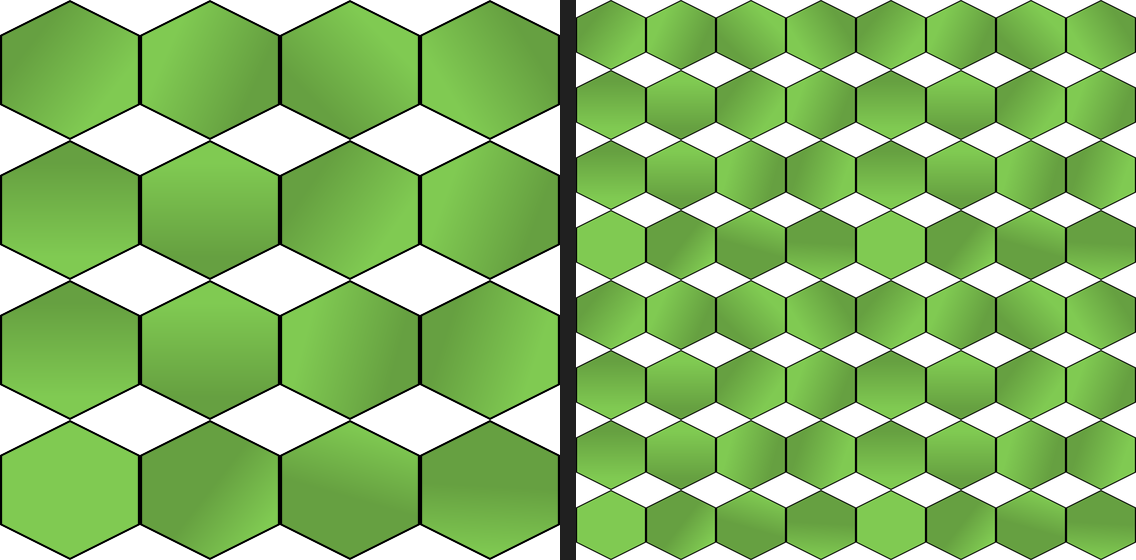
Left: one tile. Right: repeated 2 by 2.
Write a WebGL 2 fragment shader that draws this pattern.

```glsl
#version 300 es
precision highp float;
// Four by four grid of outlined green hexagons with varied gradients and white diamond gaps.

uniform vec2 u_resolution;
out vec4 outColor;

const float REPEATS = 4.0;
const float LINE_WIDTH = 1.0 / 64.0;   // in cell units
const vec3 DARK_GREEN = vec3(0.400, 0.628, 0.253);
const vec3 LIGHT_GREEN = vec3(0.502, 0.792, 0.322);
const vec3 GAP_WHITE = vec3(1.0);
const vec3 LINE_BLACK = vec3(0.0);

// Per cell, bottom row first: direction of the light end in degrees, brightness bias.
const vec2 GRADIENTS[16] = vec2[16](
    vec2(0.0, 3.0),    vec2(-38.0, -0.5), vec2(74.0, -0.4),  vec2(-93.0, -0.45),
    vec2(-90.0, 0.0),  vec2(90.0, 0.0),   vec2(165.0, 0.0),  vec2(-18.0, 0.0),
    vec2(-90.0, 0.0),  vec2(90.0, 0.0),   vec2(-35.0, 0.0),  vec2(160.0, 0.0),
    vec2(-38.0, 0.0),  vec2(156.0, 0.0),  vec2(45.0, 0.0),   vec2(212.0, 0.0)
);

// Inner gaps to the upright sides (x) and, measured vertically, to the slanted sides (y).
vec2 hexagonGaps(vec2 p) {
    vec2 a = abs(p);
    return vec2(0.5 - a.x, 0.5 - a.y - 0.5 * a.x);
}

// Linear gradient along an angle; a darker bias also tightens the ramp.
vec3 gradientFill(vec2 p, float degrees, float bias) {
    float angle = radians(degrees);
    float slope = 1.5 + 1.2 * max(-bias, 0.0);
    float shade = 0.5 + bias + slope * dot(p, vec2(cos(angle), sin(angle)));
    return mix(DARK_GREEN, LIGHT_GREEN, clamp(shade, 0.0, 1.0));
}

// Antialiased step, one when the value exceeds the edge.
float softStep(float edge, float value, float blur) {
    return smoothstep(edge - blur, edge + blur, value);
}

void main() {
    vec2 grid = gl_FragCoord.xy / u_resolution * REPEATS;
    vec2 local = fract(grid) - 0.5;
    ivec2 cell = ivec2(mod(floor(grid), REPEATS));
    vec2 gradient = GRADIENTS[cell.y * int(REPEATS) + cell.x];
    float blur = 0.6 * REPEATS / min(u_resolution.x, u_resolution.y);

    // Fill, outline, then the gaps beyond the slanted sides
    vec2 gaps = hexagonGaps(local);
    vec3 color = gradientFill(local, gradient.x, gradient.y);
    color = mix(LINE_BLACK, color, softStep(LINE_WIDTH, min(gaps.x, gaps.y), blur));
    color = mix(GAP_WHITE, color, softStep(0.0, gaps.y, blur));

    outColor = vec4(color, 1.0);
}
```
